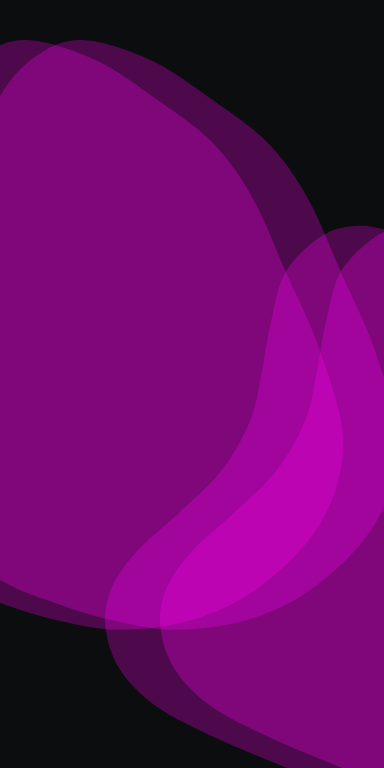
Reproduce this background procedurally as a Shadertoy shader.

```glsl
const int COUNT = 19;

// Closed outlines, in hundredths of the canvas height
const vec2 LEFT_BLOB[COUNT] = vec2[COUNT](
    vec2(-9.5, 80.0), vec2(-7.2, 87.4), vec2(-2.6, 92.6), vec2(3.5, 94.8),
    vec2(12.4, 92.2), vec2(20.2, 87.2), vec2(27.7, 81.4), vec2(32.9, 74.2),
    vec2(37.2, 64.6), vec2(41.7, 54.2), vec2(44.7, 42.3), vec2(41.8, 32.0),
    vec2(34.1, 23.8), vec2(25.4, 19.4), vec2(15.6, 18.0), vec2(7.2, 19.3),
    vec2(0.0, 21.5), vec2(-7.2, 24.5), vec2(-19.5, 32.3));

const vec2 RIGHT_BLOB[COUNT] = vec2[COUNT](
    vec2(52.1, 69.8), vec2(46.9, 70.6), vec2(42.1, 69.4), vec2(37.2, 64.6),
    vec2(35.2, 57.7), vec2(34.1, 51.6), vec2(32.6, 45.3), vec2(28.9, 38.8),
    vec2(23.4, 33.3), vec2(18.0, 28.4), vec2(14.6, 23.6), vec2(13.7, 18.6),
    vec2(15.5, 13.0), vec2(20.1, 8.2), vec2(27.5, 4.2), vec2(37.4, 0.0),
    vec2(49.5, -4.8), vec2(67.7, 8.9), vec2(67.7, 68.0));

// Catmull-Rom curve from b to c
vec2 spline(vec2 a, vec2 b, vec2 c, vec2 d, float t) {
    return b + 0.5 * t * (c - a + t * (2.0 * a - 5.0 * b + 4.0 * c - d
             + t * (3.0 * (b - c) + d - a)));
}

// Signed distance to a smooth closed outline, negative inside
float blobDistance(vec2 p, vec2 outline[COUNT]) {
    float nearest = 1e6;
    float side = 1.0;
    for (int i = 0; i < COUNT; i++) {
        vec2 a = outline[(i + COUNT - 1) % COUNT];
        vec2 b = outline[i];
        vec2 c = outline[(i + 1) % COUNT];
        vec2 d = outline[(i + 2) % COUNT];
        vec2 start = b;
        for (int k = 1; k <= 6; k++) {
            vec2 end = k == 6 ? c : spline(a, b, c, d, float(k) / 6.0);
            vec2 edge = end - start;
            vec2 q = p - start;
            vec2 gap = q - edge * clamp(dot(q, edge) / dot(edge, edge), 0.0, 1.0);
            nearest = min(nearest, dot(gap, gap));

            // Each crossing of the horizontal ray flips the side
            bool spans = (start.y > p.y) != (end.y > p.y);
            if (spans && q.x < edge.x * q.y / edge.y) side = -side;
            start = end;
        }
    }
    return side * sqrt(nearest);
}

void mainImage(out vec4 fragColor, in vec2 fragCoord) {
    float pixel = 100.0 / iResolution.y;
    vec2 p = fragCoord * pixel;
    vec3 color = vec3(0.045, 0.05, 0.055);
    vec3 magenta = vec3(1.0, 0.0, 0.95);

    // Two translucent copies of each blob, offset sideways
    for (int i = 0; i < 2; i++) {
        vec2 q = p - vec2(7.16 * float(i), 0.0);
        float left = clamp(0.5 - blobDistance(q, LEFT_BLOB) / pixel, 0.0, 1.0);
        float right = clamp(0.5 - blobDistance(q, RIGHT_BLOB) / pixel, 0.0, 1.0);
        color = mix(color, magenta, 0.275 * left);
        color = mix(color, magenta, 0.275 * right);
    }
    fragColor = vec4(color, 1.0);
}
```
